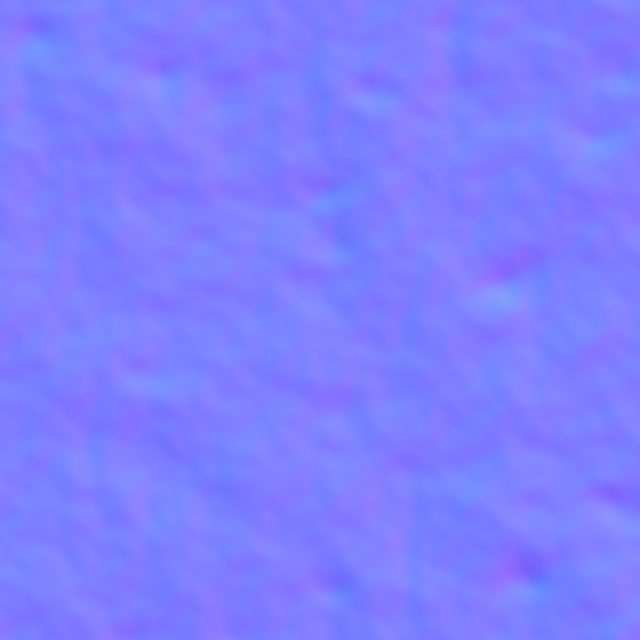
A WebGL 2 fragment shader for this texture map:

```glsl
#version 300 es
precision highp float;
// Soft tangent-space normal map of a gently uneven, dented and grooved surface.

#define FLAT_TINT vec2(0.497, 0.499)
#define GRAIN_SCALE 4.0
#define GRAIN_SLOPE 0.021
#define DENT_GRID 6.0
#define DENT_SHARE 0.45
#define DENT_RADIUS 0.021
#define DENT_SLOPE 0.12
#define GROOVE_COUNT 16
#define GROOVE_WIDTH 0.016
#define GROOVE_SLOPE 0.055
#define SAMPLE_STEP 0.003

uniform vec2 u_resolution;
out vec4 fragColor;

// Integer hash of a lattice cell, giving two values in 0..1
vec2 hash2(vec2 cell) {
    uvec2 q = uvec2(ivec2(cell) + 4096);
    uint n = q.x * 1597334677u ^ q.y * 3812015801u;
    n = (n ^ (n >> 15)) * 2246822519u;
    n = (n ^ (n >> 13)) * 3266489917u;
    n ^= n >> 16;
    return vec2(n & 65535u, n >> 16) / 65535.0;
}

float cornerRamp(vec2 cell, vec2 offset) {
    float angle = 6.28318 * hash2(cell).x;
    return dot(vec2(cos(angle), sin(angle)), offset);
}

float gradientNoise(vec2 p) {
    vec2 i = floor(p), f = p - i;
    vec2 w = f * f * f * (f * (f * 6.0 - 15.0) + 10.0);
    vec2 e = vec2(1.0, 0.0);
    float low = mix(cornerRamp(i, f), cornerRamp(i + e, f - e), w.x);
    float high = mix(cornerRamp(i + e.yx, f - e.yx), cornerRamp(i + 1.0, f - 1.0), w.x);
    return mix(low, high, w.y);
}

// Octaves weighted by slope, with the mid-sized grain strongest
float grain(vec2 p) {
    mat2 turn = mat2(0.8, 0.6, -0.6, 0.8);
    float height = 0.0, scale = GRAIN_SCALE;
    for (int k = 0; k < 4; k++) {
        p = turn * p + 3.7;
        float weight = k == 0 ? 0.55 : k == 3 ? 0.7 : 0.9;
        height += weight * gradientNoise(p * scale) / scale;
        scale *= 1.9;
    }
    return GRAIN_SLOPE * height;
}

// Sparse round pits, slightly wider than tall
float dents(vec2 p) {
    vec2 home = floor(p * DENT_GRID);
    float height = 0.0;
    for (int y = -1; y <= 1; y++)
    for (int x = -1; x <= 1; x++) {
        vec2 cell = home + vec2(x, y);
        vec2 kind = hash2(cell + 71.0);
        vec2 center = (cell + hash2(cell + 233.0)) / DENT_GRID;
        vec2 d = (p - center) / (DENT_RADIUS * vec2(1.25, 0.9));
        float depth = step(kind.x, DENT_SHARE) * mix(0.3, 1.0, kind.y);
        height -= depth * exp(-0.5 * dot(d, d));
    }
    return DENT_SLOPE * DENT_RADIUS * height;
}

// Upright grooves with fading ends
float grooves(vec2 p) {
    float height = 0.0;
    p.x += 0.012 * gradientNoise(p * 7.0 + 19.0);
    for (int k = 0; k < GROOVE_COUNT; k++) {
        vec2 center = hash2(vec2(k, 501));
        vec2 kind = hash2(vec2(k, 907));
        vec2 d = (p - center) / vec2(GROOVE_WIDTH, mix(0.04, 0.13, kind.x));
        height -= mix(0.35, 1.0, kind.y) * exp(-0.5 * d.x * d.x - 0.5 * d.y * d.y);
    }
    return GROOVE_SLOPE * GROOVE_WIDTH * height;
}

float surface(vec2 p) {
    return grain(p) + dents(p) + grooves(p);
}

void main() {
    vec2 p = gl_FragCoord.xy / u_resolution;

    // Central differences turn height into slope
    vec2 h = vec2(SAMPLE_STEP, 0.0);
    vec2 slope = vec2(surface(p + h.xy) - surface(p - h.xy),
                      surface(p + h.yx) - surface(p - h.yx)) / (2.0 * SAMPLE_STEP);

    // Pack the unit normal as colour
    vec2 tilt = FLAT_TINT - slope;
    vec2 side = 2.0 * tilt - 1.0;
    float up = sqrt(max(0.0, 1.0 - dot(side, side)));
    fragColor = vec4(tilt, 0.5 + 0.5 * up, 1.0);
}
```
